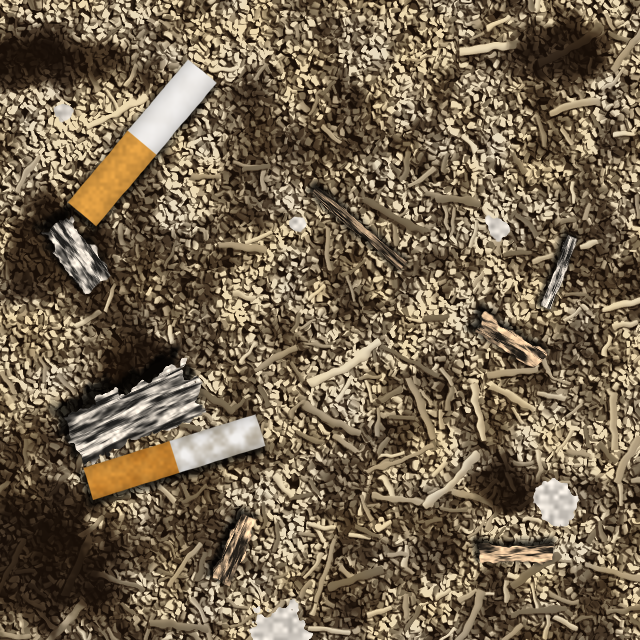
A WebGL 2 fragment shader for this texture:

```glsl
#version 300 es
precision highp float;
// Sunlit dry soil with wood chips, straw and two discarded paper-and-filter tubes.
// Layers of randomly turned flakes build a tone, a five-step earth ramp colours it,
// and larger pieces are laid on top as oriented boxes with soft shadows.
uniform vec2 u_resolution;
out vec4 fragColor;

vec3 hash3(vec2 cell, float seed) {
  uvec3 v = uvec3(ivec3(vec3(cell, seed)) + 4096) * 1664525u + 1013904223u;
  for (int i = 0; i < 2; i++) {
    v.x += v.y * v.z; v.y += v.z * v.x; v.z += v.x * v.y;
    v ^= v >> 16u;
  }
  return vec3(v & 0xffffu) / 65535.0;
}

float noise(vec2 p) {
  vec2 c = floor(p), f = fract(p);
  f = f * f * (3.0 - 2.0 * f);
  return mix(mix(hash3(c, 1.0).x, hash3(c + vec2(1, 0), 1.0).x, f.x),
             mix(hash3(c + vec2(0, 1), 1.0).x, hash3(c + vec2(1, 1), 1.0).x, f.x), f.y);
}

float fbm(vec2 p) { return 0.55 * noise(p) + 0.3 * noise(p * 2.1 + 7.0) + 0.15 * noise(p * 4.3 + 19.0); }

float roundBox(vec2 p, vec2 halfSize) {
  float r = 0.6 * halfSize.y;
  return length(max(abs(p) - halfSize + r, 0.0)) - r;
}

vec3 earth(float t) {
  vec3 c = mix(vec3(0.09, 0.055, 0.03), vec3(0.28, 0.22, 0.16), smoothstep(0.0, 0.25, t));
  c = mix(c, vec3(0.47, 0.42, 0.34), smoothstep(0.25, 0.5, t));
  c = mix(c, vec3(0.68, 0.62, 0.53), smoothstep(0.5, 0.75, t));
  return mix(c, vec3(0.91, 0.86, 0.76), smoothstep(0.75, 1.0, t));
}

// Share of plant litter: rises towards the lower right
float litter(vec2 p) { return smoothstep(-0.35, 0.6, p.x - 0.9 * p.y + 0.1); }

// One layer of flakes or straws; turn = (mean angle, spread)
void scatter(inout float tone, vec2 p, float freq, vec2 size, vec2 tones,
             vec2 turn, float density, float litterGain, float seed) {
  vec2 q = p * freq, base = floor(q);
  float aa = 0.9 * freq / u_resolution.y;
  for (int j = -1; j <= 1; j++) for (int i = -1; i <= 1; i++) {
    vec2 cell = base + vec2(i, j);
    vec3 a = hash3(cell, seed), b = hash3(cell, seed + 50.0);
    if (b.x > density + litterGain * litter(cell / freq)) continue;
    float angle = turn.x + turn.y * (a.z - 0.5), s = sin(angle), c = cos(angle);
    mat2 spin = mat2(c, -s, s, c);
    vec2 local = spin * (q - cell - a.xy);
    vec2 halfSize = size * (0.5 + 0.5 * vec2(b.y, fract(b.y * 7.0)));
    local.y += 0.12 * size.x * (b.y - 0.5) * cos(3.0 * local.x / size.x);
    float d = roundBox(local, halfSize);
    float dark = roundBox(local + spin * vec2(0.9, 0.7) * halfSize.y, halfSize);
    tone *= 1.0 - 0.6 * smoothstep(aa, -aa, dark);
    float lit = mix(tones.x, tones.y, b.z) * (1.0 + 0.15 * local.y / halfSize.y);
    tone = mix(tone, lit, smoothstep(aa, -aa, d));
  }
}

// Darkness of a ragged hollow
float hollow(vec2 p, vec2 centre, vec2 radius) {
  return smoothstep(1.3, 0.6, length((p - centre) / radius) + 1.1 * (fbm(p * 28.0) - 0.5));
}

// Frame of a bar from a to b: x = 0..1 along, y = -1..1 across, z = distance
vec3 bar(vec2 p, vec2 a, vec2 b, float w, float ragged) {
  vec2 axis = normalize(b - a), d = p - a;
  float len = length(b - a), x = dot(d, axis), y = dot(d, vec2(-axis.y, axis.x));
  vec2 e = abs(vec2(x - 0.5 * len, y)) - vec2(0.5 * len, w);
  float dist = length(max(e, 0.0)) + min(max(e.x, e.y), 0.0);
  return vec3(x / len, y / w, dist + ragged * (fbm(p * 45.0) - 0.5));
}

float cover(float d) { float aa = 0.8 / u_resolution.y; return smoothstep(aa, -aa, d); }

void wood(inout vec3 col, vec2 p, vec2 a, vec2 b, float w, vec3 tint) {
  vec3 f = bar(p, a, b, w, 0.9 * w);
  float shade = bar(p + vec2(0.35, -0.35) * w, a, b, w, 0.9 * w).z;
  col *= 1.0 - 0.8 * smoothstep(0.012, -0.004, shade);
  float rows = w * 110.0 + 1.5;
  float grain = fbm(vec2(f.x * 5.0, f.y * rows + 2.0 * noise(f.xy * 3.0)) + a * 90.0);
  vec3 c = tint * (0.2 + 1.35 * smoothstep(0.25, 0.72, grain)) * (0.85 + 0.3 * noise(p * 190.0));
  col = mix(col, c, cover(f.z));
}

void tube(inout vec3 col, vec2 p, vec2 a, vec2 b, float w, float grime) {
  vec3 f = bar(p, a, b, w, 0.002);
  col *= 1.0 - 0.75 * smoothstep(0.012, -0.006, bar(p + vec2(0.004, 0.008), a, b, w, 0.008).z);
  float fleck = noise(p * 170.0), stain = fbm(p * 38.0);
  vec3 cork = mix(vec3(0.87, 0.62, 0.27), vec3(0.72, 0.45, 0.14), grime * stain * 1.3);
  cork *= 0.92 + 0.16 * fleck;
  vec3 paper = mix(vec3(0.95, 0.94, 0.93), vec3(0.68, 0.64, 0.57), grime * smoothstep(0.25, 0.8, stain));
  vec3 c = mix(cork, paper, cover((0.5 - f.x) * length(b - a)));
  col = mix(col, c * (1.0 - 0.16 * f.y * f.y), cover(f.z));
}

void pebble(inout vec3 col, vec2 p, vec2 centre, float r) {
  float d = length(p - centre) - r + 1.1 * r * (fbm(p * 50.0) - 0.5);
  col = mix(col, vec3(0.92, 0.89, 0.85) * (0.75 + 0.35 * noise(p * 130.0)), cover(d));
}

void main() {
  vec2 p = gl_FragCoord.xy / u_resolution.y;
  vec2 q = p + 0.006 * (vec2(noise(p * 75.0), noise(p * 75.0 + 40.0)) - 0.5);

  // Soil grains, coarse to fine
  float tone = 0.1 * noise(p * 120.0);
  scatter(tone, q, 48.0, vec2(0.75, 0.5), vec2(0.1, 0.7), vec2(0.3, 6.0), 0.9, 0.0, 3.0);
  scatter(tone, q, 72.0, vec2(0.7, 0.4), vec2(0.15, 0.95), vec2(0.3, 5.0), 0.95, 0.0, 5.0);
  scatter(tone, q, 96.0, vec2(0.65, 0.4), vec2(0.35, 1.1), vec2(0.3, 5.0), 0.95, 0.0, 7.0);
  tone *= mix(0.45, 1.75, smoothstep(0.2, 0.8, fbm(p * 13.0)));

  // Straw and splinters
  scatter(tone, q, 30.0, vec2(0.75, 0.13), vec2(0.45, 1.0), vec2(0.6, 3.4), 0.1, 0.3, 11.0);
  scatter(tone, q, 13.0, vec2(0.85, 0.085), vec2(0.45, 1.0), vec2(0.7, 2.6), 0.02, 0.42, 13.0);

  // Hollows and deep shade
  float shade = max(hollow(p, vec2(0.88, 0.92), vec2(0.08, 0.055)), hollow(p, vec2(0.04, 0.14), vec2(0.15, 0.12)));
  shade = max(shade, max(hollow(p, vec2(0.22, 0.43), vec2(0.08, 0.04)), hollow(p, vec2(0.79, 0.24), vec2(0.06, 0.04))));
  shade = max(shade, max(hollow(p, vec2(0.09, 0.6), vec2(0.1, 0.09)), hollow(p, vec2(0.08, 0.9), vec2(0.12, 0.04))));
  vec3 col = earth(tone * (1.0 - 0.82 * shade));
  col *= mix(vec3(1.0), vec3(1.03, 0.99, 0.88), noise(p * 22.0));

  // Chips, stones and tubes
  vec3 grey = vec3(0.62, 0.59, 0.55), tan_ = vec3(0.64, 0.54, 0.43);
  wood(col, p, vec2(0.09, 0.65), vec2(0.155, 0.555), 0.026, grey);
  wood(col, p, vec2(0.49, 0.705), vec2(0.63, 0.585), 0.008, tan_ * 0.8);
  wood(col, p, vec2(0.75, 0.495), vec2(0.845, 0.435), 0.017, tan_);
  wood(col, p, vec2(0.895, 0.63), vec2(0.853, 0.52), 0.008, grey);
  wood(col, p, vec2(0.75, 0.135), vec2(0.865, 0.135), 0.014, tan_);
  wood(col, p, vec2(0.345, 0.09), vec2(0.39, 0.195), 0.015, tan_ * 1.1);
  wood(col, p, vec2(0.115, 0.31), vec2(0.305, 0.395), 0.042, grey);
  pebble(col, p, vec2(0.1, 0.827), 0.015);
  pebble(col, p, vec2(0.463, 0.65), 0.012);
  pebble(col, p, vec2(0.868, 0.212), 0.032);
  pebble(col, p, vec2(0.435, 0.015), 0.04);
  pebble(col, p, vec2(0.777, 0.645), 0.018);
  tube(col, p, vec2(0.128, 0.665), vec2(0.316, 0.889), 0.029, 0.1);
  tube(col, p, vec2(0.138, 0.244), vec2(0.407, 0.328), 0.026, 0.9);
  fragColor = vec4(col, 1.0);
}
```
